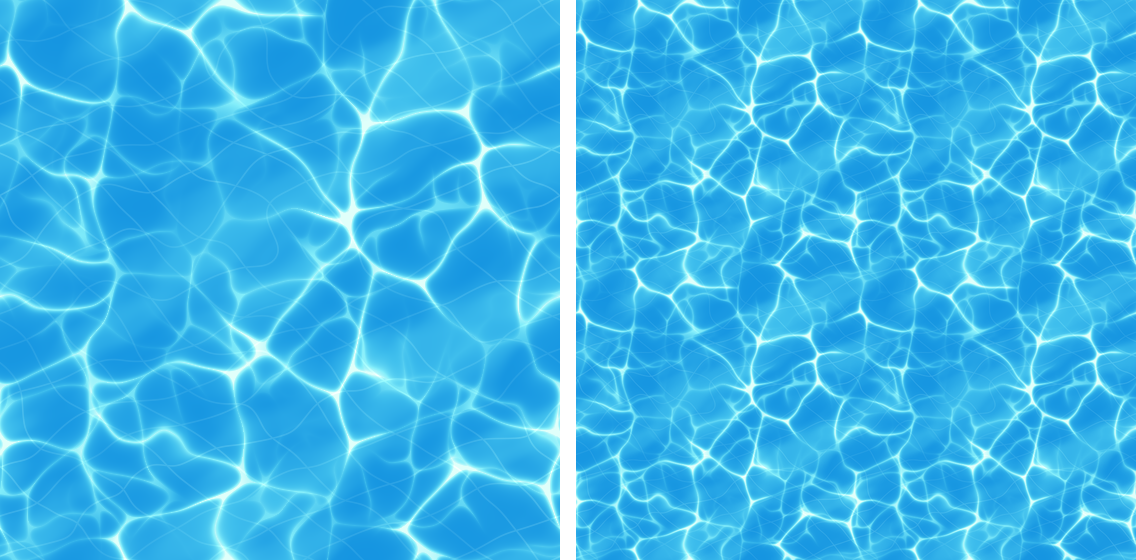
Left, the tile; right, the same tile 2 across and 2 down.
A WebGL 2 fragment shader for this texture:

```glsl
#version 300 es
precision highp float;
// Sunlit pool water: a bright net of caustics over a blue, faintly tiled floor.
// The net is two warped, tilted Voronoi layers with soft glow; haze and floor
// joints come from wrapping noise, so every part repeats across the canvas.

#define CELLS vec2(5.0, 7.0)       // main net, whole cells across and up
#define CELL_TILT 2.0              // whole rows climbed over the canvas width
#define FINE_CELLS vec2(7.0, 9.0)  // faint second net
#define FINE_TILT -3.0
#define CORE_WIDTH 0.0034
#define GLOW_WIDTH 0.019
#define CORE_LIGHT 0.52
#define GLOW_LIGHT 0.11
#define HAZE_LIGHT 0.12
#define JOINT_LIGHT 0.75
#define JOINT_BEND 0.085

uniform vec2 u_resolution;
out vec4 fragColor;

// Integer hash giving three values from 0 to 1.
vec3 hash3(vec2 cell, float seed) {
    uvec3 v = uvec3(ivec3(vec3(cell, seed))) * 1664525u + 1013904223u;
    v.x += v.y * v.z; v.y += v.z * v.x; v.z += v.x * v.y;
    v ^= v >> 16u;
    v.x += v.y * v.z; v.y += v.z * v.x; v.z += v.x * v.y;
    return vec3(v & 65535u) / 65535.0;
}

// Value noise with a whole number of lattice steps per canvas.
vec2 noise(vec2 p, float steps, float seed) {
    p *= steps;
    vec2 i = floor(p), f = p - i;
    f = f * f * f * (f * (f * 6.0 - 15.0) + 10.0);
    vec2 a = mod(i, steps), b = mod(i + 1.0, steps);
    return mix(mix(hash3(a, seed).xy, hash3(vec2(b.x, a.y), seed).xy, f.x),
               mix(hash3(vec2(a.x, b.y), seed).xy, hash3(b, seed).xy, f.x), f.y);
}

vec2 fbm(vec2 p, float steps, float seed) {
    return 0.6 * noise(p, steps, seed) + 0.28 * noise(p, steps * 2.0, seed + 1.0)
         + 0.12 * noise(p, steps * 4.0, seed + 2.0);
}

// Offset, in canvas units, from a position in the tilted lattice to a cell's point.
vec2 toPoint(vec2 q, vec2 cell, vec2 cells, float tilt, float seed) {
    float turn = floor(cell.x / cells.x);
    vec2 id = vec2(cell.x - turn * cells.x, mod(cell.y + tilt * turn, cells.y));
    vec2 d = cell + 0.08 + 0.84 * hash3(id, seed).xy - q;
    float x = d.x / cells.x;
    return vec2(x, (d.y + tilt * x) / cells.y);
}

// Distance to the cell walls, blended so that corners round off and knots swell.
float netDistance(vec2 p, vec2 cells, float tilt, float seed) {
    vec2 q = vec2(p.x * cells.x, p.y * cells.y - tilt * p.x);
    vec2 base = floor(q), nearest = vec2(9.0);
    for (int j = -2; j <= 2; j++)
        for (int i = -2; i <= 2; i++) {
            vec2 r = toPoint(q, base + vec2(i, j), cells, tilt, seed);
            if (dot(r, r) < dot(nearest, nearest)) nearest = r;
        }
    float sum = 1e-9;
    for (int j = -2; j <= 2; j++)
        for (int i = -2; i <= 2; i++) {
            vec2 r = toPoint(q, base + vec2(i, j), cells, tilt, seed), across = r - nearest;
            if (dot(across, across) > 1e-7)
                sum += exp(-120.0 * dot(0.5 * (r + nearest), normalize(across)));
        }
    return max(-log(sum) / 120.0, -0.002);
}

// Thin lines where a phase is whole, kept at an even width.
float joints(float phase, float pixel) {
    float slope = length(vec2(dFdx(phase), dFdy(phase))) / pixel;
    float d = abs(fract(phase + 0.5) - 0.5) / max(slope, 3.0);
    return 1.0 - smoothstep(0.0003, 0.0008 + pixel, d);
}

// Water colour from shade to glint.
vec3 waterColour(float light) {
    vec3 c = mix(vec3(0.08, 0.58, 0.88), vec3(0.25, 0.75, 0.93), clamp((light - 0.08) / 0.17, 0.0, 1.0));
    c = mix(c, vec3(0.51, 0.93, 0.98), clamp((light - 0.25) / 0.26, 0.0, 1.0));
    return mix(c, vec3(0.88, 1.0, 0.98), clamp((light - 0.51) / 0.45, 0.0, 1.0));
}

void main() {
    vec2 p = gl_FragCoord.xy / u_resolution;
    float pixel = 1.0 / min(u_resolution.x, u_resolution.y);

    // Ripples that bend both nets.
    vec2 ripple = 0.075 * (noise(p, 6.0, 11.0) - 0.5) + 0.028 * (noise(p, 13.0, 12.0) - 0.5);
    vec2 swirl = 0.12 * (noise(p, 7.0, 15.0) - 0.5) + 0.03 * (noise(p, 17.0, 16.0) - 0.5);
    float net = netDistance(p + ripple, CELLS, CELL_TILT, 21.0);
    float fine = netDistance(p + swirl, FINE_CELLS, FINE_TILT, 22.0);

    // Haze drifts along the tilt; folds are soft sheets of light.
    vec2 drift = vec2(p.x, 2.0 * p.y - p.x) + ripple;
    vec2 haze = fbm(drift, 4.0, 31.0);
    float fold = 1.0 - abs(2.0 * fbm(p + swirl, 5.0, 41.0).x - 1.0);
    vec2 strength = smoothstep(0.15, 0.8, noise(p, 8.0, 51.0));

    float core = max(CORE_WIDTH, 1.2 * pixel);
    float light = 0.083 + HAZE_LIGHT * smoothstep(0.34, 0.82, haze.x);
    light += 0.05 * pow(fold, 9.0) * smoothstep(0.3, 0.7, haze.y);
    light += GLOW_LIGHT * (0.3 + 0.7 * strength.x) * exp(-net / GLOW_WIDTH);
    light += CORE_LIGHT * (0.14 + 0.86 * strength.x * strength.x) * exp(-net / core);
    light += strength.y * (0.07 * exp(-fine / 0.014) + 0.14 * strength.y * exp(-fine / core));

    // Floor joints seen through the ripples.
    vec2 floorPos = p + JOINT_BEND * (noise(p, 6.0, 61.0) - 0.5) + 0.03 * (noise(p, 12.0, 62.0) - 0.5);
    float joint = max(joints(dot(floorPos, vec2(8.0, 10.0)), pixel),
                      joints(dot(floorPos, vec2(-5.0, 11.0)), pixel));
    joint *= JOINT_LIGHT * (0.25 + 0.75 * haze.y);

    vec3 colour = waterColour(light) + joint * vec3(0.17, 0.10, 0.03);
    fragColor = vec4(min(colour, 1.0), 1.0);
}
```
